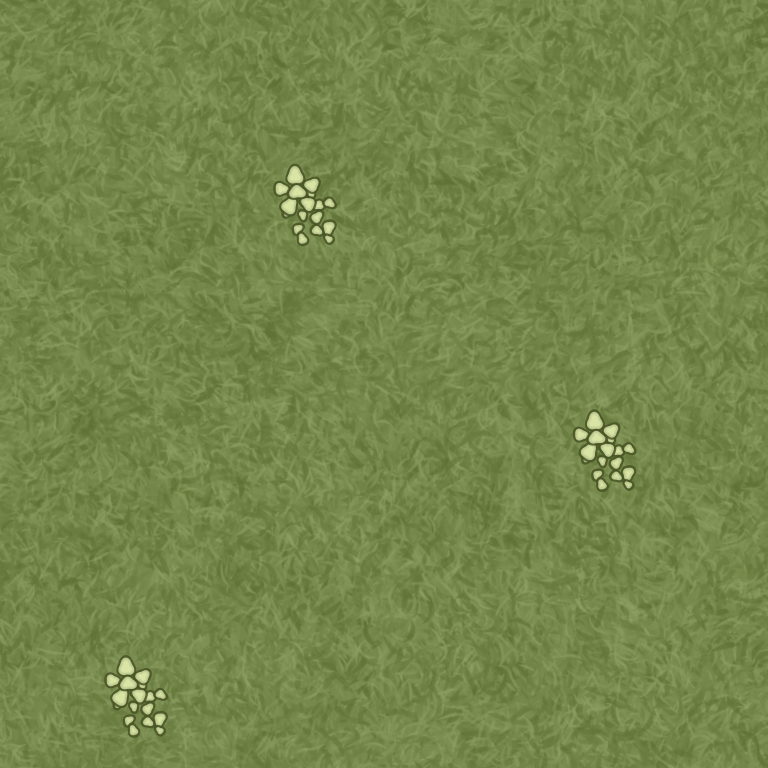
A WebGL 1 fragment shader for this texture:

```glsl
precision highp float;
// Mown meadow: many layers of short curved grass blades in close greens,
// scattered on jittered grids, with three clumps of pale outlined blossoms.
// Each clump is a ring of petals round a heart, over a spiral of loose petals.

uniform vec2 u_resolution;

#define BLADE_CELL 0.025
#define BLADE_WIDTH 0.0026
#define BLADE_OPACITY 0.62
#define CLUMP_SIZE 0.05
#define OUTLINE_WIDTH 0.055
#define GRASS_DARK vec3(0.365, 0.440, 0.200)
#define GRASS_LIGHT vec3(0.565, 0.635, 0.395)
#define PETAL_COLOR vec3(0.83, 0.88, 0.63)
#define OUTLINE_COLOR vec3(0.28, 0.33, 0.14)
#define FIRST_CLUMP vec2(0.40, 0.73)
#define CLUMP_STEP vec2(0.39, -0.32)

const float TAU = 6.2831853;
const int BLADE_LAYERS = 14;
const int LOOSE_PETALS = 12;

vec4 hash4(vec3 seed) {
  vec4 q = fract(seed.xyzx * vec4(0.1031, 0.1030, 0.0973, 0.1099));
  q += dot(q, q.wzxy + 33.33);
  return fract((q.xxyz + q.yzzw) * q.zywx);
}

float valueNoise(vec2 p) {
  vec2 cell = floor(p);
  vec2 f = fract(p);
  f = f * f * (3.0 - 2.0 * f);
  float a = hash4(vec3(cell, 71.0)).x;
  float b = hash4(vec3(cell + vec2(1.0, 0.0), 71.0)).x;
  float c = hash4(vec3(cell + vec2(0.0, 1.0), 71.0)).x;
  float d = hash4(vec3(cell + vec2(1.0, 1.0), 71.0)).x;
  return mix(mix(a, b, f.x), mix(c, d, f.x), f.y);
}

vec2 turn(vec2 p, float angle) {
  float c = cos(angle), s = sin(angle);
  return vec2(c * p.x + s * p.y, c * p.y - s * p.x);
}

// Coverage of one tapered, bent blade centred on the origin.
float blade(vec2 p, float halfLength, float width, float bend, float pixel) {
  float along = p.x / halfLength;
  float taper = 1.0 - along * along;
  float across = abs(p.y - bend * halfLength * along * along);
  float edge = width * max(taper, 0.0);
  float soft = 0.0012 + 0.4 * pixel;
  return (1.0 - smoothstep(edge - soft, edge + soft, across))
       * smoothstep(0.0, 0.35, taper);
}

vec3 grass(vec2 p, float pixel) {
  float tone = 0.5;
  float flow = TAU * 0.5 * valueNoise(p * 5.0 + 3.0);
  for (int layer = 0; layer < BLADE_LAYERS; layer++) {
    float id = float(layer);
    vec2 grid = p / BLADE_CELL + id * vec2(0.37, 0.71) + 20.0;
    vec2 home = floor(grid);
    for (int j = -1; j <= 1; j++) {
      for (int i = -1; i <= 1; i++) {
        vec2 cell = home + vec2(float(i), float(j));
        vec4 place = hash4(vec3(cell, id + 1.0));
        vec4 form = hash4(vec3(cell, id + 41.0));
        vec2 q = (grid - cell - place.xy) * BLADE_CELL;
        q = turn(q, flow + (place.z - 0.5) * 2.6);
        float halfLength = BLADE_CELL * mix(0.4, 0.85, form.x);
        float width = BLADE_WIDTH * mix(1.4, 0.7, form.z);
        float cover = blade(q, halfLength, width, form.y - 0.5, pixel);
        tone = mix(tone, form.z, BLADE_OPACITY * cover);
      }
    }
  }
  // Broad, faint patches of wear and growth.
  tone += 0.10 * (valueNoise(p * 9.0) - 0.5) + 0.08 * (valueNoise(p * 28.0) - 0.5);
  return mix(GRASS_DARK, GRASS_LIGHT, tone);
}

// Paints one lumpy oval petal with a dark rim over the colour below.
vec3 paintPetal(vec3 below, vec2 p, vec2 radii, float lump, float soft) {
  float wobble = 1.0 + 0.13 * cos(3.0 * atan(p.y, p.x + 1e-5) + TAU * lump);
  float d = (length(p / radii) - wobble) * min(radii.x, radii.y);
  float rim = 1.0 - smoothstep(-soft, soft, d - OUTLINE_WIDTH);
  float fill = 1.0 - smoothstep(-soft, soft, d);
  vec3 shade = PETAL_COLOR * mix(0.88, 1.02, smoothstep(0.0, -0.1, d));
  return mix(mix(below, OUTLINE_COLOR, 0.85 * rim), shade, fill);
}

vec3 paintClump(vec3 color, vec2 p, float soft) {
  // Loose petals on a golden-angle spiral, trailing below the blossom.
  for (int i = 0; i < LOOSE_PETALS; i++) {
    float k = float(i);
    vec4 r = hash4(vec3(k, 5.0, 9.0));
    float angle = k * 2.39996 + 0.5 * r.x;
    float reach = 0.74 * sqrt((k + 0.4) / float(LOOSE_PETALS));
    vec2 q = p - vec2(0.12, -0.30) - reach * vec2(cos(angle), sin(angle));
    vec2 radii = vec2(0.13, 0.10) * mix(0.75, 1.35, r.y);
    color = paintPetal(color, turn(q, TAU * r.z), radii, r.w, soft);
  }
  // Blossom: five petals round an oval heart.
  vec2 bloom = p - vec2(-0.26, 0.40);
  for (int i = 0; i < 5; i++) {
    vec4 r = hash4(vec3(float(i), 17.0, 3.0));
    vec2 q = turn(bloom, TAU * (float(i) / 5.0 + 0.27)) - vec2(0.42, 0.0);
    color = paintPetal(color, q, vec2(0.20, 0.17) * mix(0.85, 1.15, r.x), r.y, soft);
  }
  return paintPetal(color, bloom, vec2(0.21, 0.16), 0.2, soft);
}

void main() {
  float pixel = 1.0 / min(u_resolution.x, u_resolution.y);
  vec2 p = gl_FragCoord.xy * pixel;
  vec3 color = grass(p, pixel);
  for (int i = 0; i < 3; i++) {
    vec2 q = (p - fract(FIRST_CLUMP + float(i) * CLUMP_STEP)) / CLUMP_SIZE;
    if (dot(q, q) < 3.0) color = paintClump(color, q, 0.6 * pixel / CLUMP_SIZE);
  }
  gl_FragColor = vec4(color, 1.0);
}
```
